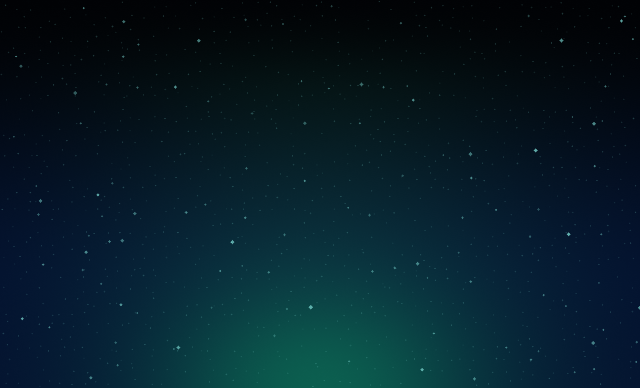
Write a WebGL 2 fragment shader that draws this background.

```glsl
#version 300 es
precision highp float;
// Night sky with a green glow rising from the horizon and scattered teal stars.

#define NIGHT vec3(0.004, 0.008, 0.02)
#define NAVY vec3(0.012, 0.06, 0.18)
#define TEAL_GLOW vec3(0.032, 0.14, 0.07)
#define GREEN_GLOW vec3(0.0, 0.17, 0.06)
#define STAR_COLOR vec3(0.45, 0.80, 0.78)
#define TEAL_SIZE vec2(0.36, 0.85)
#define GREEN_SIZE vec2(0.24, 0.25)

uniform vec2 u_resolution;
out vec4 outColor;

float hash(vec2 p) {
  return fract(sin(dot(p, vec2(127.1, 311.7))) * 43758.5453);
}

// Elliptical falloff around the middle of the lower edge.
float horizonGlow(vec2 uv, vec2 size) {
  vec2 d = (uv - vec2(0.5, 0.0)) / size;
  return exp(-dot(d, d));
}

// One diamond star in some cells of a grid; lengths are in canvas heights.
float starLayer(vec2 p, float cells, float density, float radius, float seed) {
  vec2 grid = p * cells;
  vec2 id = floor(grid) + seed;
  vec2 jitter = vec2(hash(id + 3.7), hash(id + 8.3));
  vec2 d = abs(fract(grid) - mix(vec2(0.12), vec2(0.88), jitter)) / cells;
  float size = radius * mix(0.75, 1.15, hash(id + 15.1));
  float soft = max(0.7 / u_resolution.y, radius * 0.35);
  float shape = 1.0 - smoothstep(size - soft, size + soft, d.x + d.y);
  float shine = mix(0.45, 1.0, hash(id + 21.9));
  return shape * shine * step(hash(id), density);
}

vec3 skyColor(vec2 uv) {
  float depth = 1.0 - uv.y;
  vec3 sky = mix(NIGHT, NAVY, smoothstep(0.0, 0.75, depth));
  vec3 glow = TEAL_GLOW * horizonGlow(uv, TEAL_SIZE)
            + GREEN_GLOW * horizonGlow(uv, GREEN_SIZE);
  return sky + glow * smoothstep(-0.05, 0.25, depth);
}

void main() {
  vec2 uv = gl_FragCoord.xy / u_resolution;
  vec2 p = gl_FragCoord.xy / u_resolution.y;

  // Bright, medium and dust-like stars.
  float stars = 0.85 * starLayer(p, 7.0, 0.42, 0.0052, 11.0);
  stars += 0.65 * starLayer(p, 12.0, 0.36, 0.0032, 47.0);
  stars += 0.28 * starLayer(p, 34.0, 0.60, 0.0020, 83.0);

  vec3 color = mix(skyColor(uv), STAR_COLOR, min(stars, 1.0));

  // Fine grain hides banding in the dark gradients.
  color += (hash(gl_FragCoord.xy) - 0.5) / 255.0;
  outColor = vec4(color, 1.0);
}
```
